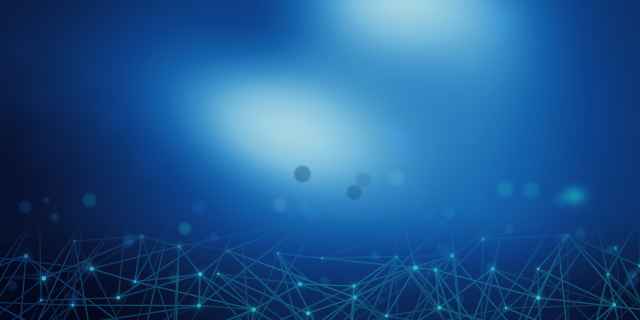
This background is drawn by a WebGL 2 fragment shader. Its source:

```glsl
#version 300 es
precision highp float;

#define CELL vec2(0.165, 0.092)
#define LINE_WIDTH 0.002
#define LINE_ALPHA 0.42
#define NODE_RADIUS 0.0045
#define NET_TOP 0.34
#define BOKEH_COUNT 34
#define HAZE_COUNT 14

uniform vec2 u_resolution;
out vec4 fragColor;

const vec3 RAMP[8] = vec3[8](
    vec3(0.015, 0.03, 0.11), vec3(0.035, 0.085, 0.22),
    vec3(0.045, 0.17, 0.38), vec3(0.05, 0.26, 0.55),
    vec3(0.08, 0.39, 0.68), vec3(0.22, 0.56, 0.78),
    vec3(0.46, 0.73, 0.86), vec3(0.66, 0.84, 0.89));
const vec3 TEAL = vec3(0.10, 0.72, 0.78);
const vec3 AZURE = vec3(0.13, 0.46, 0.90);
const vec3 SHADOW = vec3(0.08, 0.30, 0.48);

float hash(vec2 p) {
    vec3 q = fract(vec3(p.xyx) * 0.1031);
    q += dot(q, q.yzx + 33.33);
    return fract((q.x + q.y) * q.z);
}

vec2 hash2(vec2 p) {
    return vec2(hash(p + 17.3), hash(p + 61.7));
}

// Elliptical falloff, equal to one at its centre
float glow(vec2 p, vec2 centre, vec2 radius) {
    vec2 d = (p - centre) / radius;
    return exp(-dot(d, d));
}

float softDisc(vec2 p, vec2 centre, float radius, float blur) {
    return 1.0 - smoothstep(radius - blur, radius + blur, length(p - centre));
}

float segmentDistance(vec2 p, vec2 a, vec2 b) {
    vec2 ab = b - a;
    float h = clamp(dot(p - a, ab) / dot(ab, ab), 0.0, 1.0);
    return length(p - a - ab * h);
}

vec2 nodePosition(vec2 id) {
    return (id + 0.1 + 0.8 * hash2(id)) * CELL;
}

// Brightness field turned into colour through the ramp
vec3 backdrop(vec2 p) {
    float level = 1.1 + 1.8 * smoothstep(0.0, 1.0, p.x) - 0.9 * smoothstep(1.5, 2.0, p.x);
    level -= 1.5 * (1.0 - smoothstep(0.0, 0.36, p.y));
    level += 1.6 * glow(p, vec2(1.22, 0.61), vec2(0.72, 0.48));
    vec2 tilted = p + vec2(0.0, 0.22 * (p.x - 0.86));
    level += 2.75 * glow(tilted, vec2(0.86, 0.60), vec2(0.33, 0.185));
    level += 3.1 * glow(p, vec2(1.24, 1.03), vec2(0.27, 0.19));
    level += 0.9 * glow(p, vec2(1.52, 0.90), vec2(0.22, 0.22));
    level += 0.7 * glow(p, vec2(0.32, 0.78), vec2(0.36, 0.24));
    level -= 0.7 * glow(p, vec2(0.82, 0.94), vec2(0.18, 0.15));
    level -= 0.5 * glow(p, vec2(0.0, 0.45), vec2(0.22, 0.25));
    vec3 colour = RAMP[0];
    for (int i = 1; i < 8; i++)
        colour = mix(colour, RAMP[i], clamp(level - float(i - 1), 0.0, 1.0));
    return colour;
}

// Out of focus lights: wide faint haze, then a low teal band
vec3 addBokeh(vec3 colour, vec2 p) {
    for (int i = 0; i < HAZE_COUNT; i++) {
        vec2 seed = vec2(float(i), 5.0);
        vec2 c = hash2(seed) * vec2(2.0, 0.65) + vec2(0.0, 0.35);
        colour += 0.018 * AZURE * softDisc(p, c, 0.035 + 0.03 * hash(seed), 0.018);
    }
    for (int i = 0; i < BOKEH_COUNT; i++) {
        vec2 seed = vec2(float(i), 23.0);
        vec2 c = hash2(seed) * vec2(2.0, 0.34) + vec2(0.0, 0.05);
        float size = 0.008 + 0.014 * hash(seed);
        colour = mix(colour, mix(AZURE, TEAL, hash(seed + 3.0)), 0.17 * softDisc(p, c, size, 0.007));
    }
    colour = mix(colour, TEAL, 0.65 * glow(p, vec2(1.794, 0.388), vec2(0.036, 0.027)));
    colour = mix(colour, TEAL, 0.28 * softDisc(p, vec2(1.578, 0.409), 0.024, 0.013));
    colour = mix(colour, TEAL, 0.24 * softDisc(p, vec2(1.66, 0.406), 0.024, 0.013));
    colour = mix(colour, TEAL, 0.28 * softDisc(p, vec2(0.578, 0.286), 0.019, 0.008));
    colour = mix(colour, TEAL, 0.20 * softDisc(p, vec2(0.28, 0.375), 0.021, 0.009));
    colour = mix(colour, RAMP[6], 0.25 * softDisc(p, vec2(1.24, 0.445), 0.024, 0.012));
    colour = mix(colour, RAMP[6], 0.22 * softDisc(p, vec2(0.875, 0.36), 0.021, 0.010));
    colour = mix(colour, SHADOW, 0.42 * softDisc(p, vec2(0.945, 0.456), 0.026, 0.006));
    colour = mix(colour, SHADOW, 0.38 * softDisc(p, vec2(1.107, 0.398), 0.023, 0.006));
    return mix(colour, SHADOW, 0.2 * softDisc(p, vec2(1.135, 0.438), 0.023, 0.008));
}

// Jittered lattice of nodes, each linked to four hashed neighbours
vec3 addNetwork(vec3 colour, vec2 p, float pixel) {
    float fade = 1.0 - smoothstep(0.12, NET_TOP, p.y);
    vec3 tint = mix(AZURE, TEAL, smoothstep(-0.2, 0.8, p.x));
    float column = floor(p.x / CELL.x);
    float lines = 0.0;
    for (int x = -3; x <= 3; x++)
    for (int y = -2; y <= 2; y++) {
        vec2 id = vec2(column + float(x), float(y));
        vec2 a = nodePosition(id);
        for (int k = 0; k < 4; k++) {
            vec2 pick = hash2(id * 3.0 + float(k) * 11.0);
            vec2 other = vec2(id.x + floor(pick.x * 3.0), floor(pick.y * 6.0) - 2.0);
            if (other == id) other.x += 1.0;
            float d = segmentDistance(p, a, nodePosition(other));
            float strength = 0.3 + 0.7 * hash(id + float(k) * 7.0);
            lines = max(lines, strength * (1.0 - smoothstep(0.0, LINE_WIDTH + 0.8 * pixel, d)));
        }
        float size = NODE_RADIUS * (0.6 + 0.9 * hash(id + 41.0));
        float dotMask = softDisc(p, a, size, 0.6 * pixel) + 0.25 * glow(p, a, vec2(3.0 * size));
        vec3 dotColour = mix(tint, vec3(0.25, 0.88, 0.95), hash(id + 9.0));
        colour = mix(colour, dotColour, min(dotMask, 1.0) * fade * 0.9);
    }
    return mix(colour, tint, LINE_ALPHA * lines * fade);
}

void main() {
    vec2 p = gl_FragCoord.xy / u_resolution * vec2(2.0, 1.0);
    vec3 colour = addBokeh(backdrop(p), p);
    if (p.y < NET_TOP) colour = addNetwork(colour, p, 1.0 / u_resolution.y);
    fragColor = vec4(colour, 1.0);
}
```
